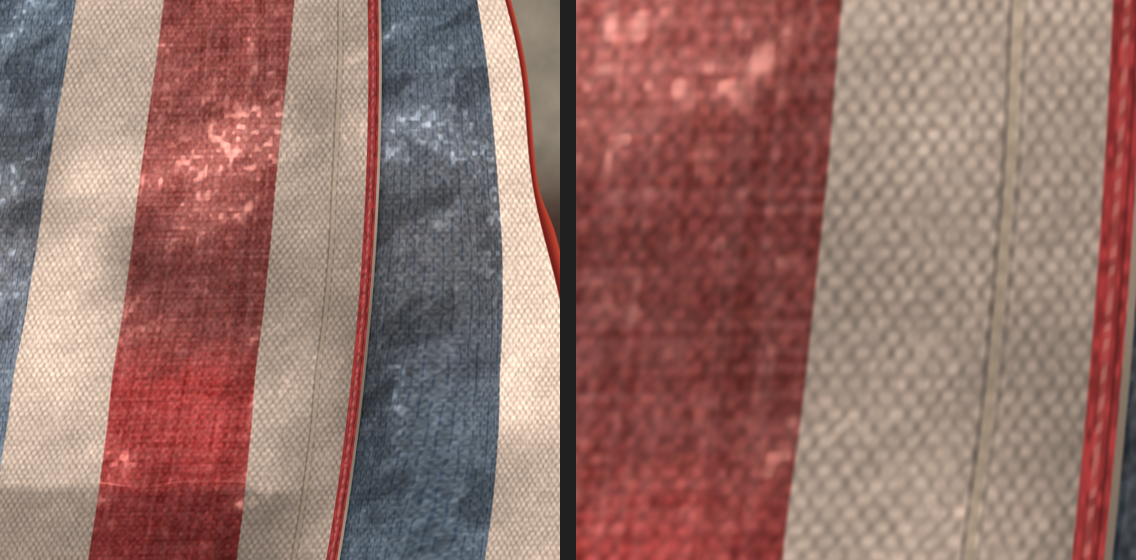
Left, the full canvas; right, a detail of the centre.
This texture is drawn by a three.js fragment shader. Its source:

```glsl
varying vec2 vUv;

float hash(vec2 p) {
  p = fract(p * vec2(0.1031, 0.1130));
  p += dot(p, p.yx + 33.33);
  return fract((p.x + p.y) * p.x * 17.31);
}

float noise(vec2 p) {
  vec2 i = floor(p), f = fract(p);
  f = f * f * (3.0 - 2.0 * f);
  return mix(mix(hash(i), hash(i + vec2(1.0, 0.0)), f.x),
             mix(hash(i + vec2(0.0, 1.0)), hash(i + 1.0), f.x), f.y);
}

float fbm(vec2 p) {
  float sum = 0.0, amp = 0.5;
  for (int i = 0; i < 4; i++) {
    sum += amp * noise(p);
    p = mat2(1.6, 1.2, -1.2, 1.6) * p + 7.3;
    amp *= 0.5;
  }
  return sum / 0.94;
}

float glow(vec2 p, vec2 center, vec2 radius) {
  vec2 d = (p - center) / radius;
  return exp(-dot(d, d));
}

// Coverage to the right of a signed distance
float side(float d) { return smoothstep(-0.002, 0.002, d); }

float line(float d, float halfWidth) {
  return 1.0 - smoothstep(halfWidth - 0.0015, halfWidth + 0.0015, abs(d));
}

void main() {
  float x = vUv.x, t = 1.0 - vUv.y;
  vec2 p = vec2(x, t);
  float xs = x + 0.004 * (noise(vec2(t * 9.0, 2.0)) - 0.5);

  // Curved stripe boundaries
  float redLeft = side(xs - 0.294 + 0.136 * t);
  float redRight = side(xs - 0.527 + 0.104 * t);
  float fold = xs - 0.609 + 0.010 * t + 0.075 * t * t;
  float pipe = x - 0.666 - 0.022 * t + 0.096 * t * t;
  float blueRight = side(xs - 0.853 - 0.160 * t + 0.147 * t * t);
  float rim = x - 0.902 - 0.170 * t - 0.007 * sin(t * 14.0);
  float red = redLeft * (1.0 - redRight);
  float blue = 1.0 - side(xs - 0.137 + 0.165 * t) + side(pipe - 0.012) * (1.0 - blueRight);
  float white = 1.0 - red - blue;

  // Staggered weave that follows the bend of the stripes
  float bend = mix(-0.15 * t, 0.022 * t - 0.096 * t * t, smoothstep(0.1, 0.65, x));
  bend = mix(bend, 0.16 * t - 0.147 * t * t, smoothstep(0.67, 0.88, x));
  vec2 cloth = vec2(x - bend, t + 0.012 * x);
  vec2 q = cloth * vec2(92.0, 116.0) + 0.35 * vec2(noise(p * 50.0), noise(p * 45.0 + 9.0));
  float weave = cos(6.2832 * q.x) * cos(3.1416 * q.y);
  weave = weave * (0.55 + 0.6 * noise(p * 65.0)) - 0.35 * weave * weave + 0.08;
  float ribs = cos(6.2832 * q.y);
  float warp = noise(cloth * vec2(210.0, 9.0)) - 0.5;
  float weft = noise(cloth * vec2(20.0, 190.0)) - 0.5;
  float grain = noise(cloth * vec2(260.0, 200.0)) - 0.5;

  // Stripe colours
  vec3 cream = vec3(0.80, 0.71, 0.64);
  vec3 crimson = mix(vec3(0.61, 0.31, 0.29), vec3(0.64, 0.25, 0.24), smoothstep(0.58, 0.7, t));
  vec3 slate = mix(vec3(0.40, 0.45, 0.50), vec3(0.46, 0.46, 0.48),
                   glow(p, vec2(x, 0.42), vec2(1.0, 0.28)));
  vec3 color = cream * white + crimson * red + slate * blue;
  color *= 1.0 + weave * (0.14 * white + 0.10 * red + 0.12 * blue) + 0.03 * ribs;
  color *= 1.0 + grain * (0.13 * white + 0.24 * red + 0.26 * blue);
  color += (0.11 * warp + 0.09 * weft) * (red + 0.6 * blue) + 0.03 * weft * white;
  float stitched = smoothstep(0.30, 0.46, abs(fract(q.x) - 0.5));
  stitched *= smoothstep(0.3, 0.5, noise(vec2(floor(q.x + 0.5), q.y * 0.7)));
  color = mix(color, vec3(0.17, 0.26, 0.37), 0.36 * stitched * blue);

  // Broad light and shadow
  float light = 0.95 + 0.22 * (fbm(p * vec2(5.0, 7.0) + 3.0) - 0.5);
  light += 0.24 * glow(p, vec2(0.08, 0.60), vec2(0.13, 0.17));
  light += 0.16 * glow(p, vec2(0.19, 0.31), vec2(0.10, 0.05));
  light += 0.14 * glow(p, vec2(0.38, 0.74), vec2(0.12, 0.11));
  light -= 0.18 * glow(p, vec2(0.25, 0.46), vec2(0.06, 0.09));
  light -= 0.20 * glow(p, vec2(0.38, 0.52), vec2(0.16, 0.10));
  light -= 0.12 * glow(p, vec2(0.56, 0.21), vec2(0.06, 0.08));
  light -= 0.15 * glow(p, vec2(0.03, 0.29), vec2(0.09, 0.12));
  light -= 0.22 * glow(p, vec2(0.67, 0.72), vec2(0.06, 0.20));
  light -= 0.09 * (1.0 - blueRight) * side(x - 0.46 + 0.08 * t);
  light += blueRight * (0.25 - 0.28 * smoothstep(0.72, 0.84, t));
  float crease = t - 0.866 - 0.014 * (noise(vec2(x * 12.0, 4.0)) - 0.5);
  float creased = 1.0 - smoothstep(0.46, 0.62, x);
  light -= 0.20 * smoothstep(-0.004, 0.02, crease) * creased;
  color *= light;

  // Soft crumples broken into short glints by the threads
  vec2 slope = mat2(0.8, 0.6, -0.6, 0.8) * p;
  float folds = fbm(slope * vec2(9.0, 22.0) + 1.2 * fbm(p * 6.0));
  float patches = smoothstep(0.42, 0.66, fbm(p * 6.0 + 11.0));
  float glint = smoothstep(0.5, 0.95, noise(cloth * vec2(130.0, 95.0)));
  float gloss = smoothstep(0.5, 0.72, folds) * patches * (0.5 + glint);
  gloss += glow(p, vec2(0.36, 0.24), vec2(0.12, 0.11)) * (0.7 * folds + 0.5 * glint);
  gloss += glow(p, vec2(0.82, 0.17), vec2(0.07, 0.04)) * (0.7 * folds + 0.4 * glint);
  gloss += 0.7 * glow(p, vec2(0.71, 0.72), vec2(0.012, 0.07)) * (0.4 + glint);
  gloss += 0.8 * glow(p, vec2(0.885, 0.38), vec2(0.02, 0.15)) * (0.4 + glint);
  gloss += 0.7 * line(crease, 0.002) * creased * noise(p * 40.0) + 0.24 * glint;
  color += gloss * (vec3(0.24, 0.20, 0.18) * (red + 0.35 * white) + vec3(0.23, 0.24, 0.25) * blue);
  color *= 1.0 - 0.22 * (1.0 - smoothstep(0.30, 0.46, folds)) * (blue + 0.5 * red + 0.2 * white);

  // Folded hem
  color *= 1.0 - 0.20 * line(fold + 0.004, 0.0018);
  color = mix(color, vec3(0.80, 0.71, 0.59) * light, 0.6 * line(fold, 0.0025));
  color *= 1.0 - 0.10 * line(fold - 0.005, 0.0015);

  // Stitched red piping and its pale selvedge
  float along = t * 62.0 + pipe * 45.0 + noise(vec2(t * 50.0, 3.0));
  float stitch = 0.35 + 0.65 * smoothstep(0.08, 0.4, abs(fract(along) - 0.5));
  color *= 1.0 - 0.30 * exp(-abs(pipe - 0.015) * 110.0) * side(pipe - 0.014);
  color = mix(color, vec3(0.76, 0.67, 0.58) * light, line(pipe - 0.012, 0.0025));
  vec3 piping = vec3(0.60, 0.21, 0.21) * (0.78 + 0.4 * noise(vec2(pipe * 300.0, t * 130.0)));
  color = mix(color, piping, line(pipe, 0.0095));
  color = mix(color, vec3(0.76, 0.50, 0.45), 0.6 * stitch * line(pipe + 0.001, 0.002));
  color *= 1.0 - 0.25 * line(pipe - 0.005, 0.001);

  // Outer binding and ground behind
  float bindWidth = 0.010 + 0.012 * smoothstep(0.33, 0.42, t);
  vec3 ground = mix(vec3(0.54, 0.50, 0.44), vec3(0.27, 0.20, 0.17), smoothstep(0.25, 0.42, t));
  ground *= 0.85 + 0.3 * fbm(p * 18.0);
  vec3 binding = mix(vec3(0.43, 0.11, 0.10), vec3(0.74, 0.27, 0.20), smoothstep(0.0, bindWidth, rim));
  color = mix(color, binding, side(rim));
  color = mix(color, ground, side(rim - bindWidth));

  gl_FragColor = vec4(clamp(color, 0.0, 1.0), 1.0);
}
```
